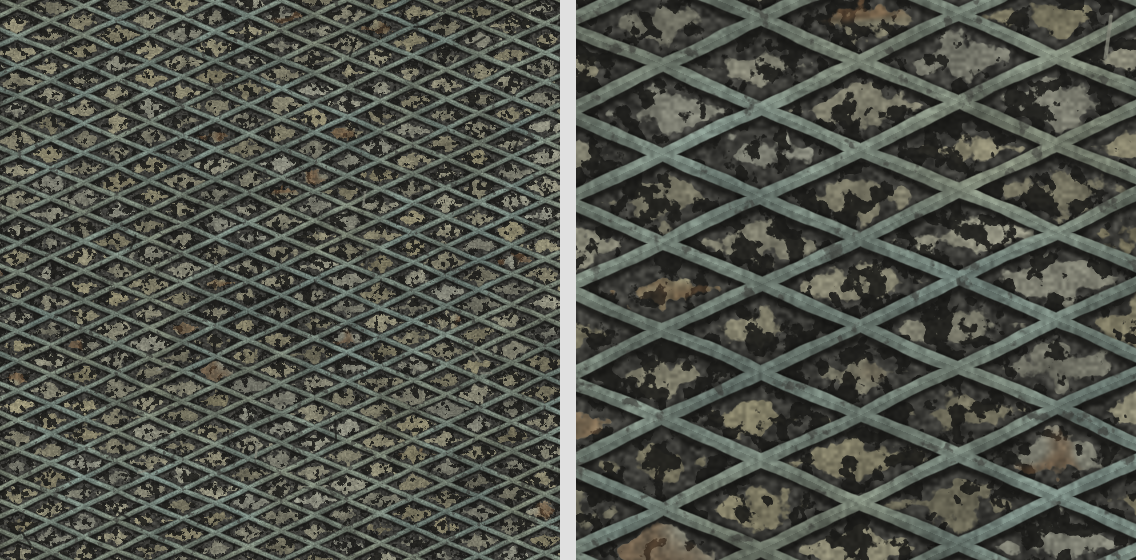
Left, the full canvas; right, a detail of the centre.
Give the GLSL for this texture, as a Shadertoy shader.

```glsl
// Worn diamond tread plate: two families of slanted raised bars enclose recessed
// diamonds, each with a ragged pale patch, dark pits and a shadow under its upper edges.
// Bars come from two linear phases; the wear comes from layered value noise.

#define BARS_DOWN vec2(8.0, 19.0)   // crossings per canvas, falling bars
#define BARS_UP vec2(9.0, -19.0)    // crossings per canvas, rising bars
#define PHASE vec2(0.0, 0.46)
#define BAR_HALF_WIDTH 0.0040
#define SHADOW_WIDTH 0.0058
#define PATCH_INSET 0.0082
#define PIT_AMOUNT 0.42
#define GRAIN 0.30
#define TWIGS 14

const vec3 BAR_COLOR = vec3(0.44, 0.485, 0.455);
const vec3 PATCH_COLOR = vec3(0.53, 0.535, 0.485);
const vec3 FLOOR_COLOR = vec3(0.235, 0.235, 0.22);
const vec3 PIT_COLOR = vec3(0.11, 0.11, 0.10);
const vec3 RUST_COLOR = vec3(0.39, 0.29, 0.20);

float hash(vec2 p) {
    return fract(sin(dot(p, vec2(127.1, 311.7))) * 43758.5453);
}

float noise(vec2 p) {
    vec2 i = floor(p), f = fract(p);
    f = f * f * (3.0 - 2.0 * f);
    return mix(mix(hash(i), hash(i + vec2(1, 0)), f.x),
               mix(hash(i + vec2(0, 1)), hash(i + vec2(1, 1)), f.x), f.y);
}

float fbm(vec2 p) {
    float sum = 0.0, amp = 0.5;
    for (int i = 0; i < 4; i++) {
        sum += amp * noise(p);
        p = mat2(1.6, 1.2, -1.2, 1.6) * p + 7.3;
        amp *= 0.5;
    }
    return sum / 0.9375;
}

float segmentDistance(vec2 p, vec2 a, vec2 b) {
    vec2 ab = b - a;
    return length(p - a - ab * clamp(dot(p - a, ab) / dot(ab, ab), 0.0, 1.0));
}

// Recessed floor; upper and lower are distances to the bars on each side
vec3 diamondFloor(vec2 uv, vec2 cell, float upper, float lower) {
    float cellTone = hash(cell + 3.1);
    float edge = min(upper - 0.0015, lower + 0.0015);
    float ragged = fbm(uv * 85.0 + 11.0) - 0.5;
    float broad = noise(uv * 9.0 + 4.0) - 0.5;

    // Dark grit around the pale patch
    vec3 color = FLOOR_COLOR * (0.65 + 0.7 * noise(uv * 330.0));
    float cover = edge - PATCH_INSET + ragged * 0.026 + (cellTone - 0.5) * 0.004 + broad * 0.004;
    float patchMask = smoothstep(-0.0014, 0.0014, cover);
    vec3 pale = PATCH_COLOR * (0.78 + 0.25 * hash(cell + 8.7) + 0.35 * ragged);
    pale *= mix(vec3(1.0), vec3(1.03, 0.98, 0.86), hash(cell + 5.3));
    color = mix(color, pale, patchMask);

    // Pits, scattered rust and the shadow below the upper bars
    float pits = fbm(uv * 125.0 + 31.0) + broad * 0.10;
    color = mix(color, PIT_COLOR, 0.9 * (1.0 - smoothstep(PIT_AMOUNT - 0.04, PIT_AMOUNT + 0.03, pits)));
    float rust = step(0.95, hash(cell + 17.0)) * smoothstep(0.35, 0.65, noise(uv * 45.0 + 2.0));
    color = mix(color, RUST_COLOR * (0.7 + 0.6 * noise(uv * 200.0)), 0.6 * rust * patchMask);
    float shadow = 1.0 - smoothstep(0.25, 1.0, (upper + ragged * 0.005) / SHADOW_WIDTH);
    color = mix(color, PIT_COLOR * 0.85, 0.85 * shadow);
    return color * mix(0.72, 1.0, smoothstep(0.0, 0.003, lower));
}

// Raised bars; side runs from -1 on the lower flank to 1 on the upper flank
vec3 barSurface(vec2 uv, float side) {
    float wear = fbm(uv * 38.0 + 50.0);
    vec3 color = BAR_COLOR * (0.72 + 0.55 * wear + 0.07 * side);
    color *= mix(vec3(1.04, 1.0, 0.93), vec3(0.97, 1.01, 1.02), noise(uv * 14.0));
    float chips = smoothstep(0.64, 0.76, fbm(uv * 110.0 + 80.0));
    return mix(color, FLOOR_COLOR, 0.65 * chips);
}

void mainImage(out vec4 fragColor, in vec2 fragCoord) {
    vec2 uv = fragCoord / iResolution.xy;
    float pixel = 1.0 / iResolution.y;
    vec2 wobble = vec2(noise(uv * 24.0), noise(uv * 24.0 + 40.0)) - 0.5;
    vec2 p = uv + 0.0024 * wobble;

    // Bar lattice: cell index and distances to the four surrounding bars
    vec2 phase = vec2(dot(p, BARS_DOWN), dot(p, BARS_UP)) + PHASE;
    vec2 spacing = 1.0 / vec2(length(BARS_DOWN), length(BARS_UP));
    vec2 cell = floor(phase), f = fract(phase);
    float upper = min((1.0 - f.x) * spacing.x, f.y * spacing.y);
    float lower = min(f.x * spacing.x, (1.0 - f.y) * spacing.y);
    float halfWidth = BAR_HALF_WIDTH + 0.0016 * (fbm(uv * 60.0) - 0.5);
    float gap = min(upper, lower) - halfWidth;

    vec3 color = diamondFloor(uv, cell, upper - halfWidth, lower - halfWidth);
    float side = clamp((lower - upper) / halfWidth, -1.0, 1.0);
    float barMask = 1.0 - smoothstep(-pixel, pixel, gap);
    color = mix(color, barSurface(uv, -side), barMask);

    // Sparse thin twigs, some dark and some straw coloured
    for (int i = 0; i < TWIGS; i++) {
        float id = float(i);
        vec2 start = vec2(hash(vec2(id, 1.0)), hash(vec2(id, 2.0)));
        float angle = 6.2832 * hash(vec2(id, 3.0));
        vec2 tip = start + vec2(cos(angle), sin(angle)) * mix(0.015, 0.045, hash(vec2(id, 4.0)));
        float twig = 1.0 - smoothstep(0.0006, 0.0006 + 1.5 * pixel, segmentDistance(p, start, tip));
        color = mix(color, mix(PIT_COLOR, PATCH_COLOR, step(0.65, hash(vec2(id, 5.0)))), 0.75 * twig);
    }

    // Fine grain and broad grime
    color *= 1.0 + GRAIN * (noise(uv * 420.0 + 9.0) - 0.5);
    color *= 0.90 + 0.20 * fbm(uv * 6.0 + 20.0);
    fragColor = vec4(color, 1.0);
}
```
